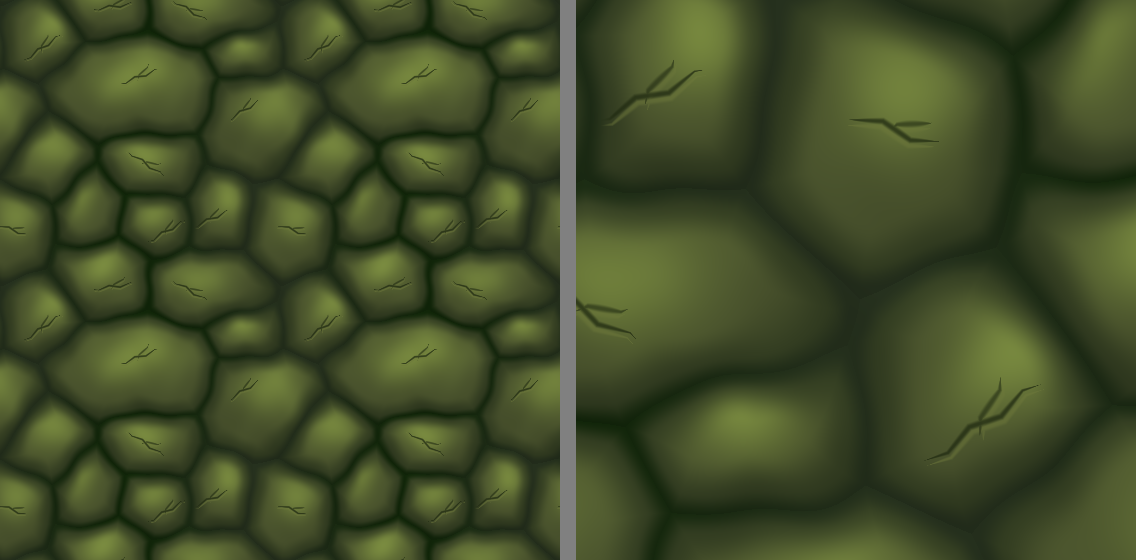
Left: the whole. Right: its middle third, enlarged.
A Shadertoy shader for this texture:

```glsl
const int STONES = 12;

// Stone centres and half extents, in units of one tile
const vec2 CENTRE[STONES] = vec2[](
    vec2(.151, .865), vec2(.362, .005), vec2(.750, .969), vec2(.878, .812),
    vec2(.474, .682), vec2(.938, .562), vec2(.169, .427), vec2(.542, .422),
    vec2(.312, .258), vec2(.552, .200), vec2(.786, .245), vec2(.036, .185));
const vec2 EXTENT[STONES] = vec2[](
    vec2(.145, .145), vec2(.167, .150), vec2(.215, .133), vec2(.135, .112),
    vec2(.306, .184), vec2(.215, .188), vec2(.167, .157), vec2(.178, .118),
    vec2(.117, .160), vec2(.124, .107), vec2(.108, .143), vec2(.148, .170));

// Shortest offset on the wrapping tile
vec2 wrapped(vec2 d) { return fract(d + .5) - .5; }

// Radial distance to a rounded, slightly boxy ellipse
float stoneDistance(vec2 d, vec2 extent) {
    vec2 n = pow(abs(d / extent), vec2(2.5));
    float q = max(pow(n.x + n.y, .4), .001);
    return length(d) * (1. - 1. / q);
}

float smoothMin(float a, float b, float k) {
    float h = max(k - abs(a - b), 0.) / k;
    return min(a, b) - h * h * k * .25;
}

// Tapered hairline along x with a kinked path
float hairline(vec2 p, float halfLength) {
    float kink = abs(fract(p.x * 13. + .2) - .5) * .022 - .005;
    float taper = 1. - pow(p.x / halfLength, 2.);
    float width = .006 * max(taper, .01);
    return step(0., taper) * (1. - smoothstep(.1 * width, width, abs(p.y - kink)));
}

// Main crack with one side branch
float crack(vec2 p, float halfLength) {
    vec2 branch = mat2(.8, -.6, .6, .8) * (p - vec2(.018, .012));
    return max(hairline(p, halfLength), .8 * hairline(branch, halfLength * .45));
}

void mainImage(out vec4 fragColor, in vec2 fragCoord) {
    vec2 p = 2. * fragCoord / iResolution.xy;
    vec2 w = p * 6.2831853;

    // Uneven outlines
    vec2 q = p + .005 * sin(w.yx * 3. + vec2(0., 2.)) + .003 * sin(w.yx * 7. + w * 2.);

    // Nearest two stones
    float nearest = 9., second = 9.;
    int id = 0;
    for (int i = 0; i < STONES; i++) {
        float s = stoneDistance(wrapped(q - CENTRE[i]), EXTENT[i]);
        if (s < nearest) {
            second = nearest;
            nearest = s;
            id = i;
        } else second = min(second, s);
    }
    float depth = smoothMin(.5 * (second - nearest), .024 - nearest, .03);
    vec2 local = wrapped(p - CENTRE[id]), extent = EXTENT[id];
    float k = float(id);

    // Seams shift between deep green and mossy grey
    float grey = .5 + .5 * cos(w.x + .7 * sin(w.y));
    vec3 seam = mix(vec3(.06, .14, .03), vec3(.14, .18, .11), grey);
    float brush = .5 * sin(w.x * 3. + 2. * sin(w.y * 2.)) + .5 * sin(w.y * 5. + 2. * sin(w.x * 4.));

    // Rounded body
    vec3 color = mix(seam, vec3(.19, .23, .125), smoothstep(-.003, .024, depth));
    color = mix(color, vec3(.275, .31, .17), smoothstep(.012, .072, depth + .004 * brush));

    // Soft highlight, above the middle of the stone
    vec2 h = local / extent - vec2(.2 * sin(1.25 * k + 1.5), .26);
    h += .07 * sin(w.yx * 4. + k);
    float glow = exp(-3.5 * dot(h, h)) * smoothstep(.005, .065, depth);
    color = mix(color, vec3(.46, .525, .24), glow * (.9 + .08 * sin(k * 2.1)));
    color *= 1. + .035 * brush + .06 * clamp(local.y / extent.y, -1., 1.);

    // Cracks with a lit lower lip
    if (id != 3 && id != 6 && id != 8) {
        float a = .6 * cos(1.337 * k);
        vec2 c = local - extent * vec2(.35 * sin(2.3 * k), -.25 * cos(.7 * k));
        c = mat2(cos(a), -sin(a), sin(a), cos(a)) * c;
        float halfLength = .055 + .2 * min(extent.x, .2) * abs(cos(k));
        float inside = smoothstep(.01, .03, depth);
        color = mix(color, vec3(.43, .47, .23), .5 * inside * crack(c + vec2(0., .007), halfLength));
        color = mix(color, vec3(.13, .17, .07), .75 * inside * crack(c, halfLength));
    }
    fragColor = vec4(color, 1.);
}
```
